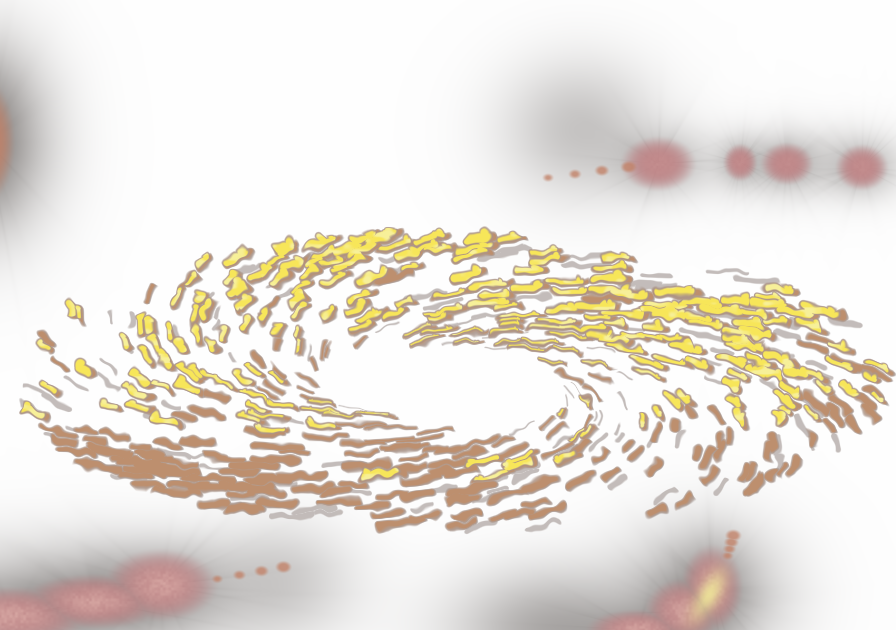
Write a Shadertoy shader that draws this background.

```glsl
// A tilted spiral disk of yellow and brown strokes among rosy glows on white.

const float TAU = 6.2831853;
const vec2 DISK_CENTER = vec2(.712, .396);
const vec2 DISK_SIZE = vec2(.725, .246);
const float RING_STEP = .06;     // spacing of the rings, in disk radii
const float CELL_LENGTH = .085;  // spacing along each ring
const float PITCH = .6;          // outward lean of the strokes
const float DENSITY = .52;
const float STROKE_LENGTH = .048;
const float STROKE_WIDTH = .007;
const float OUTLINE = .0024;

const vec3 PAPER = vec3(.995);
const vec3 SMOKE = vec3(.42, .40, .39);
const vec3 SHADOW = vec3(.74, .71, .70);
const vec3 RIM = vec3(.67, .58, .53);
const vec3 BROWN = vec3(.74, .56, .43);
const vec3 YELLOW = vec3(.97, .90, .35);
const vec3 PALE = vec3(.97, .94, .60);
const vec3 ROSE = vec3(.74, .50, .51);
const vec3 PINK = vec3(.87, .67, .65);
const vec3 EMBER = vec3(.76, .51, .41);

// Soft halos and rosy clumps: center xy, radii zw
const vec4 HALOS[7] = vec4[7](
    vec4(-.03, .78, .11, .15), vec4(.92, .795, .125, .11),
    vec4(1.27, .74, .2, .06), vec4(.12, .05, .28, .095),
    vec4(.45, .08, .11, .09), vec4(.88, 0, .16, .095),
    vec4(1.12, .06, .13, .11));
const float HALO_STRENGTH[7] = float[7](.72, .38, .24, .46, .28, .56, .46);
const vec4 CLUMPS[11] = vec4[11](
    vec4(1.045, .74, .044, .032), vec4(1.175, .742, .02, .022),
    vec4(1.249, .74, .031, .025), vec4(1.368, .734, .031, .027),
    vec4(.255, .071, .066, .042), vec4(.15, .045, .085, .032),
    vec4(.02, .022, .09, .034), vec4(1.13, .067, .036, .05),
    vec4(1.085, .03, .045, .038), vec4(1.013, 0, .06, .024),
    vec4(-.02, .775, .032, .07));

vec3 hash3(vec3 p) {
    p = fract(p * vec3(.1031, .103, .0973));
    p += dot(p, p.yxz + 33.33);
    return fract((p.xxy + p.yxx) * p.zyx);
}

float lattice(vec2 i) { return hash3(vec3(i, 7)).x; }

float noise(vec2 p) {
    vec2 i = floor(p), f = fract(p);
    f = f * f * (3. - 2. * f);
    float low = mix(lattice(i), lattice(i + vec2(1, 0)), f.x);
    float high = mix(lattice(i + vec2(0, 1)), lattice(i + 1.), f.x);
    return mix(low, high, f.y);
}

float capsule(vec2 p, vec2 reach, float width) {
    float t = clamp(dot(p, reach) / dot(reach, reach), -1., 1.);
    return length(p - reach * t) - width;
}

// Distances to the shadow, brown and yellow strokes of the disk
vec3 diskStrokes(vec2 p) {
    vec3 dist = vec3(1);
    vec2 q = (p - DISK_CENTER) / DISK_SIZE;
    float radius = length(q);
    if (radius > 1.2) return dist;
    float turn = atan(q.y, q.x + 1e-5) / TAU;
    for (int k = 0; k < 18; k++) {
        float ring = floor(radius / RING_STEP) + float((k / 3) % 3 - 1);
        if (ring < 4. || ring > 15.) continue;
        float count = floor(TAU * (ring + .5) * RING_STEP / CELL_LENGTH);
        float cell = mod(floor(turn * count) + float(k % 3 - 1), count);
        vec3 seed = vec3(cell, ring, k / 9);
        vec3 h = hash3(seed + 11.), g = hash3(seed + 71.);
        float angle = (cell + .5 + .6 * (h.x - .5)) / count * TAU;
        float rad = (ring + .5 + .5 * (h.y - .5)) * RING_STEP;
        vec2 outward = vec2(cos(angle), sin(angle)), at = rad * outward;

        // Arms and patches thicken the scatter; the upper left thins out
        float arm = cos(3. * (angle + log(rad) / PITCH) + 1.);
        float patchy = noise(at * 6. + 50.) - .5;
        float thin = (1. - smoothstep(-.75, -.25, at.x)) * smoothstep(-.5, .2, at.y);
        if (h.z > DENSITY + .14 * arm + .35 * patchy - .16 * thin) continue;

        vec2 along = normalize(vec2(outward.y, -outward.x) + PITCH * outward);
        vec2 reach = along * DISK_SIZE * STROKE_LENGTH * mix(.5, 1.1, g.x);
        float width = STROKE_WIDTH * mix(.25, 1., smoothstep(.25, .65, rad)) * mix(.55, 1.1, g.y);
        vec2 d = p - DISK_CENTER - at * DISK_SIZE;
        dist.x = min(dist.x, capsule(d - vec2(.008, -.004), reach, width * .7));
        if (g.z < .24) continue;
        dist.y = min(dist.y, capsule(d - vec2(.004, -.002), reach, width * .75));
        float tone = .13 + .55 * at.y + .8 * (noise(at * 6. + 20.) - .5) + .6 * g.z;
        if (tone < .46) continue;
        float head = length(d - reach * .6 - vec2(0, width * .6)) - width;
        dist.z = min(dist.z, min(capsule(d, reach * .8, width * .75), head));
    }
    return dist;
}

// A tapering row of small beads
float beads(vec2 p, vec2 start, vec2 end) {
    float d = 1.;
    for (float t = 0.; t < 1.1; t += 1. / 3.)
        d = min(d, length((p - mix(start, end, t)) * vec2(.75, 1)) - mix(.007, .004, t));
    return d;
}

void mainImage(out vec4 fragColor, in vec2 fragCoord) {
    vec2 p = fragCoord / iResolution.xy * vec2(1.4222, 1);
    float soft = 1. / iResolution.y;

    // Smoke halos
    float clear = 1., body = 0., core = 0.;
    for (int i = 0; i < 7; i++) {
        vec2 d = (p - HALOS[i].xy) / HALOS[i].zw;
        clear *= 1. - HALO_STRENGTH[i] * exp(-dot(d, d));
    }
    // Clumps with fine rays
    for (int i = 0; i < 11; i++) {
        vec2 d = (p - CLUMPS[i].xy) / CLUMPS[i].zw;
        float r2 = dot(d, d), a = atan(d.y, d.x + 1e-5);
        float ray = pow(noise(vec2(a * 11. + 50., i * 9)), 4.);
        clear *= 1. - .36 * exp(-r2 * .42) - .2 * ray * exp(-sqrt(r2) * .75);
        body = max(body, 1. - smoothstep(0., 2.1, r2));
        core = max(core, exp(-r2 * 2.));
    }
    vec3 color = mix(SMOKE, PAPER, clear);
    float lower = 1. - smoothstep(.1, .3, p.y);
    vec3 rosy = mix(ROSE, PINK, core * (.2 + .5 * lower) * (.6 + .7 * noise(p * 230.)));
    rosy = mix(rosy, EMBER, 1. - smoothstep(0., .1, p.x + .2 * lower));
    vec2 hot = mat2(.86, .51, -.51, .86) * (p - vec2(1.125, .055)) / vec2(.017, .042);
    rosy = mix(rosy, PALE, .85 * exp(-dot(hot, hot)));
    color = mix(color, rosy, body * .92);

    // Bead trails
    float bead = min(beads(p, vec2(.998, .735), vec2(.87, .718)),
                     beads(p, vec2(.45, .1), vec2(.345, .081)));
    bead = min(bead, beads(p, vec2(1.164, .15), vec2(1.155, .118)));
    color = mix(color, EMBER, .8 - .8 * smoothstep(-.003, .004, bead));

    // Stroked disk, with edges roughened by noise
    vec2 rough = vec2(noise(p * 65.), noise(p * 65. + 40.)) - .5;
    vec3 dist = diskStrokes(p + rough * .01);
    vec3 cover = 1. - smoothstep(-soft, soft, dist);
    vec3 rims = 1. - smoothstep(-soft, soft, dist - OUTLINE);
    color = mix(color, SHADOW, cover.x * .9);
    color = mix(color, RIM, rims.y * .8);
    color = mix(color, BROWN, cover.y);
    color = mix(color, RIM, rims.z * .9);
    vec3 gold = mix(YELLOW, PALE, smoothstep(.5, .85, noise(p * vec2(60, 110))));
    color = mix(color, gold, cover.z);
    fragColor = vec4(color, 1);
}
```
